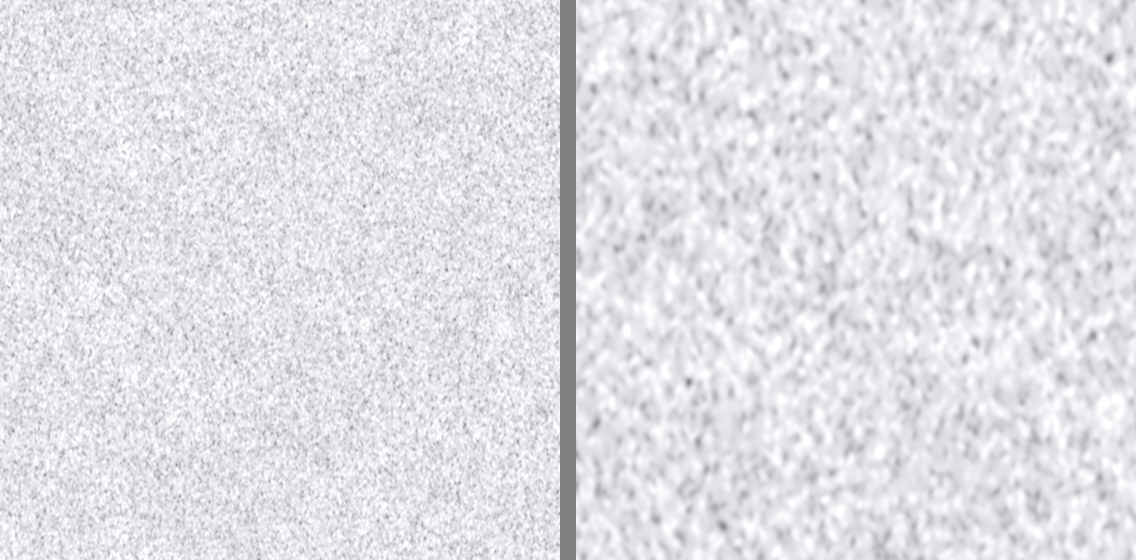
Left: the whole. Right: its middle third, enlarged.
Give the GLSL for this texture, as a Shadertoy shader.

```glsl
// Pale lavender-grey granular surface: fine, mostly upright light and dark grains
// over a faint cloudy mottle. Each layer sums randomly turned soft ellipses,
// one per grid cell (cellular noise); a few hairline scratches lie on top.

#define GRAIN_CELLS 212.0      // fine grains across the canvas
#define MOTTLE_CELLS 30.0      // cloudy patches across the canvas
#define SCRATCH_CELLS 7.0      // scratch grid across the canvas
#define GRAIN_SIZE vec2(0.34, 0.54)
#define MOTTLE_SIZE vec2(0.60, 0.50)
#define GRAIN_CONTRAST 0.124
#define MOTTLE_CONTRAST 0.012
#define SCRATCH_CONTRAST 0.035
#define MEAN_SHADE 0.888
#define LAVENDER vec3(0.002, -0.004, 0.014)

// Three independent random values in 0..1 per cell
vec3 hash3(vec2 cell, float seed) {
    vec3 p = fract(vec3(cell.xyx + seed) * vec3(0.1031, 0.1030, 0.0973));
    p += dot(p, p.yxz + 33.33);
    return fract((p.xxy + p.yzz) * p.zyx);
}

mat2 rotation(float angle) {
    float c = cos(angle), s = sin(angle);
    return mat2(c, s, -s, c);
}

// Signed sum of soft elliptical grains, centred on zero
float grainField(vec2 p, vec2 size, float spread, float seed) {
    vec2 home = floor(p);
    float sum = 0.0;
    for (int y = -2; y <= 2; y++) {
        for (int x = -2; x <= 2; x++) {
            vec2 cell = home + vec2(x, y);
            vec3 place = hash3(cell, seed);
            vec3 look = hash3(cell, seed + 47.3);
            float angle = (look.x + look.y - 1.0) * spread;
            vec2 d = rotation(angle) * (p - cell - place.xy) / size;
            sum += (2.0 * look.z - 1.0) * exp(-0.5 * dot(d, d));
        }
    }
    return sum;
}

// Sparse thin strokes that rise gently to the right
float scratches(vec2 p) {
    vec2 cell = floor(p);
    vec3 r = hash3(cell, 91.7);
    vec2 d = rotation(-0.22 - 0.15 * r.y) * (fract(p) - 0.5);
    d.y += 0.3 * (r.x - 0.5);
    float halfLength = 0.2 + 0.15 * r.x;
    float along = 1.0 - smoothstep(0.5 * halfLength, halfLength, abs(d.x));
    float across = exp(-pow(abs(d.y) / 0.011, 2.0));
    return along * across * step(0.72, r.z);
}

void mainImage(out vec4 fragColor, in vec2 fragCoord) {
    vec2 uv = fragCoord / iResolution.y;

    // Fine grains, with darks reaching a little further than lights
    float grain = grainField(uv * GRAIN_CELLS, GRAIN_SIZE, 1.1, 3.1);
    grain -= 0.2 * (grain * grain - 0.19);

    // Broad, soft unevenness at two scales
    float mottle = grainField(uv * MOTTLE_CELLS, MOTTLE_SIZE, 3.0, 17.9)
                 + 0.7 * grainField(uv * MOTTLE_CELLS * 0.35, MOTTLE_SIZE, 3.0, 29.4);

    float shade = MEAN_SHADE + GRAIN_CONTRAST * grain + MOTTLE_CONTRAST * mottle
                - SCRATCH_CONTRAST * scratches(uv * SCRATCH_CELLS);

    // Cool tint, fading towards white
    vec3 color = vec3(shade) + LAVENDER * (1.0 - 0.4 * smoothstep(0.90, 1.0, shade));
    fragColor = vec4(clamp(color, 0.0, 1.0), 1.0);
}
```
